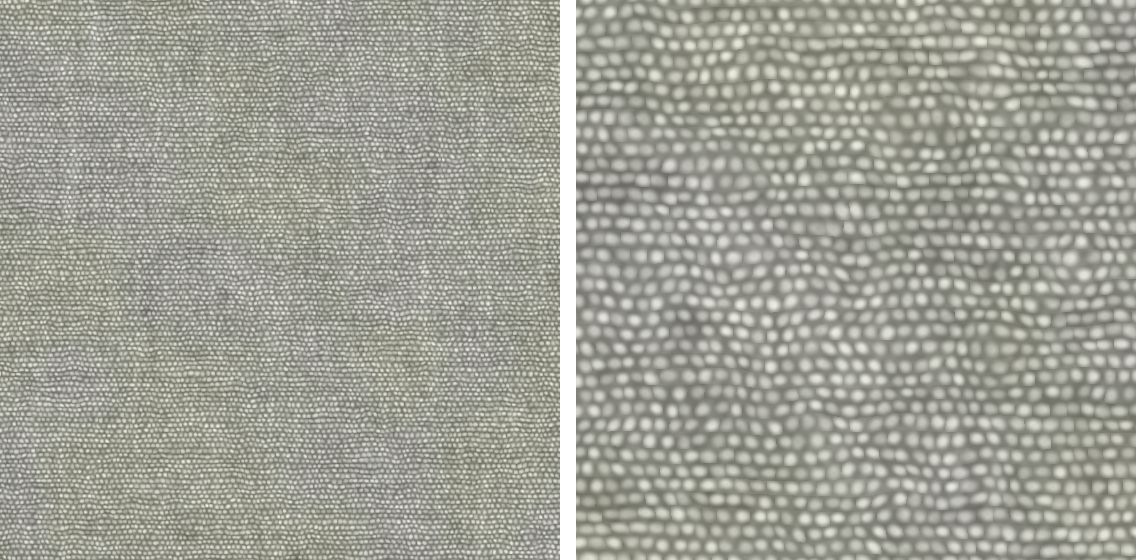
Left, the full canvas; right, a detail of the centre.
Give the GLSL for this texture, as a Shadertoy shader.

```glsl
// Plain-weave grey linen with staggered grains, pale slubs, dark knots and faint green patches.

const vec2 THREADS = vec2(104.0, 110.0);    // grains across, rows up
const vec3 COOL_TINT = vec3(-0.001, 0.000, -0.026);
const vec3 GREEN_TINT = vec3(0.001, 0.006, -0.050);

float hash(vec2 p) {
    return fract(sin(dot(p, vec2(127.1, 311.7))) * 43758.5453);
}

float noise(vec2 p) {
    vec2 i = floor(p);
    vec2 f = fract(p);
    f = f * f * (3.0 - 2.0 * f);
    float low = mix(hash(i), hash(i + vec2(1.0, 0.0)), f.x);
    float high = mix(hash(i + vec2(0.0, 1.0)), hash(i + vec2(1.0, 1.0)), f.x);
    return mix(low, high, f.y);
}

float fbm(vec2 p) {
    float sum = 0.0;
    float amplitude = 0.5;
    for (int octave = 0; octave < 4; octave++) {
        sum += amplitude * noise(p);
        p = p * 2.03 + 17.3;
        amplitude *= 0.5;
    }
    return sum / 0.9375;
}

// Brightness of the weave: rounded grains in rows shifted by half a grain.
float weave(vec2 uv, float rowMerge) {
    vec2 p = uv * THREADS;
    p += 0.6 * (vec2(noise(uv * 45.0), noise(uv * 38.0 + 9.0)) - 0.5);
    float row = floor(p.y);
    p.x += 0.5 * mod(row, 2.0);
    vec2 id = floor(p);
    vec2 jitter = vec2(hash(id + 3.1), hash(id + 7.7)) - 0.5;
    vec2 q = fract(p) - 0.5 - vec2(0.26, 0.16) * jitter;
    q.y += 0.25 * (hash(id + 15.0) - 0.3) * q.x;
    q *= vec2(mix(1.02, 0.72, rowMerge), 1.08 + 0.25 * jitter.y);
    float grain = 1.0 - smoothstep(0.10, 0.60, length(q));
    float shine = 0.20 + 0.16 * hash(id + 21.0);
    float rowTone = 0.06 * (noise(vec2(uv.x * 12.0, row)) - 0.5);
    return shine * grain + rowTone - 0.035 * rowMerge;
}

// Pale, thick stretches of upright thread.
float slubs(vec2 uv) {
    float strand = noise(vec2(uv.x * 70.0, uv.y * 8.0));
    float fray = noise(uv * vec2(110.0, 75.0));
    return smoothstep(0.72, 0.96, strand) * mix(0.4, 1.0, fray);
}

// Small soft dark knots scattered over a coarse grid.
float knots(vec2 uv, float cells) {
    vec2 base = floor(uv * cells);
    float shade = 0.0;
    for (int y = -1; y <= 1; y++) {
        for (int x = -1; x <= 1; x++) {
            vec2 id = base + vec2(float(x), float(y));
            vec2 centre = (id + vec2(hash(id + 2.3), hash(id + 5.9))) / cells;
            vec2 offset = (uv - centre) * vec2(0.8, 1.0);
            float radius = mix(0.006, 0.011, hash(id + 8.4));
            float present = step(0.45, hash(id + 13.0));
            shade += present * exp(-dot(offset, offset) / (radius * radius));
        }
    }
    return min(shade, 1.0);
}

void mainImage(out vec4 fragColor, in vec2 fragCoord) {
    vec2 uv = fragCoord / iResolution.y;

    // Thread structure
    float rowMerge = smoothstep(0.48, 0.80, fbm(uv * vec2(14.0, 36.0) + 31.0));
    float tone = 0.513 + weave(uv, rowMerge);

    // Uneven yarn and fine fibres
    tone += 0.035 * (fbm(uv * 16.0) - 0.5);
    tone += 0.04 * (noise(vec2(uv.x * 95.0, uv.y * 16.0) + 40.0) - 0.5);
    tone += 0.09 * (noise(uv * vec2(230.0, 260.0)) - 0.5);
    tone += 0.05 * slubs(uv);
    tone -= 0.07 * knots(uv, 6.0);

    // Faint dye patches
    float patchMask = smoothstep(0.30, 0.72, fbm(uv * vec2(7.0, 6.0) + 70.0));
    vec3 color = vec3(tone) + mix(COOL_TINT, GREEN_TINT, patchMask);
    fragColor = vec4(clamp(color, 0.0, 1.0), 1.0);
}
```
